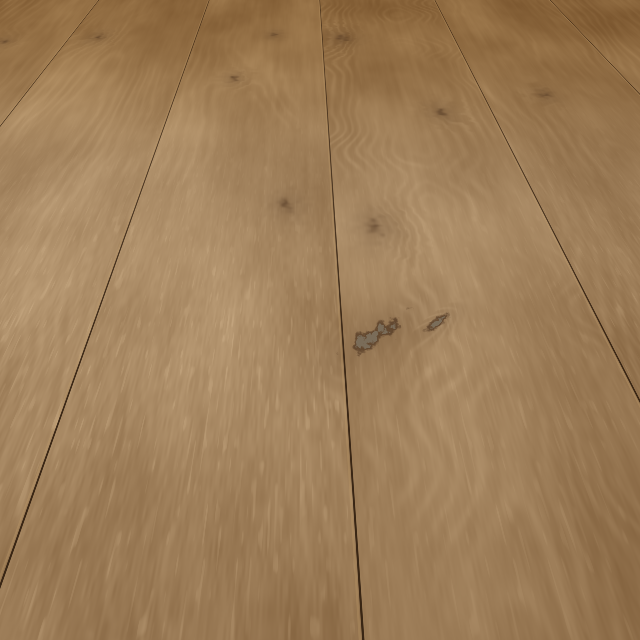
This texture is drawn by a Shadertoy shader. Its source:

```glsl
const vec3 DARK_OAK = vec3(0.49, 0.36, 0.22);
const vec3 LIGHT_OAK = vec3(0.74, 0.62, 0.47);
const vec3 KNOT_BROWN = vec3(0.31, 0.21, 0.13);
const vec3 FILLER_GREY = vec3(0.50, 0.46, 0.39);
const vec3 SEAM_DARK = vec3(0.18, 0.11, 0.05);
const vec3 BEVEL_LIGHT = vec3(0.76, 0.62, 0.42);

const vec2 VANISHING = vec2(0.472, 1.406);
const vec2 PLANK_SLOPES = vec2(0.425, 0.443);   // plank width per depth, left and right
const float SEAM_SHIFT = 0.068;
const float LENGTH_SCALE = 3.4;
const float KNOT_SPACING = 1.7;

float hash(vec2 p) {
    vec3 q = fract(p.xyx * 0.1031);
    q += dot(q, q.yzx + 33.33);
    return fract((q.x + q.y) * q.z);
}

float noise(vec2 p) {
    vec2 cell = floor(p), f = fract(p);
    f = f * f * (3.0 - 2.0 * f);
    float low = mix(hash(cell), hash(cell + vec2(1, 0)), f.x);
    float high = mix(hash(cell + vec2(0, 1)), hash(cell + vec2(1, 1)), f.x);
    return mix(low, high, f.y);
}

float fbm(vec2 p) {
    float sum = 0.0, gain = 0.5;
    for (int i = 0; i < 4; i++) {
        sum += gain * noise(p);
        p = p * 2.03 + 17.3;
        gain *= 0.5;
    }
    return sum / 0.9375;
}

// Scattered knots: x = ring bulge, y = soft halo, z = dark core
vec3 knots(vec2 pos, float plank) {
    vec3 sum = vec3(0);
    float cell = floor(pos.y / KNOT_SPACING);
    for (int j = -1; j <= 1; j++) {
        vec2 id = vec2(plank + 40.0, cell + float(j));
        vec2 jitter = vec2(hash(id + 3.1), hash(id + 8.7));
        vec2 centre = vec2(0.15 + 0.7 * jitter.x, (id.y + 0.15 + 0.7 * jitter.y) * KNOT_SPACING);
        float size = mix(0.025, 0.05, hash(id + 5.3));
        vec2 q = (pos - centre) * vec2(1.0, 0.6) / size;
        q += 1.2 * (vec2(noise(pos * 28.0), noise(pos * 28.0 + 9.0)) - 0.5);
        float r2 = dot(q, q);
        float present = step(0.25, hash(id + 12.9));
        sum += present * vec3(exp(-r2 * 0.06), exp(-r2 * 0.12), exp(-r2 * 1.5));
    }
    return sum;
}

// Split, filled knots in a short chain: x = halo, y = bark, z = filler
vec3 fissures(vec2 pos, vec2 start, vec2 stride) {
    vec3 sum = vec3(0);
    for (int i = 0; i < 2; i++) {
        vec2 q = pos - start - stride * float(i);
        q.y -= 0.8 * q.x;
        float size = 1.0 - 0.5 * float(i);
        float r = length(q / (vec2(0.12, 0.07) * size));
        float edge = r + 1.9 * (fbm(pos * vec2(34.0, 24.0)) - 0.5);
        sum = max(sum, vec3(exp(-r * r * 0.2),
                            1.0 - smoothstep(0.45, 0.95, edge),
                            1.0 - smoothstep(0.2, 0.4, edge)));
    }
    return sum;
}

// Growth rings: nested arches along the plank, bent by slow and quick waves
float growthRings(vec2 pos, float seed, float figure, float bulge) {
    float slow = fbm(vec2(pos.x * 1.2 + seed, pos.y * 0.45)) - 0.5;
    float quick = noise(vec2(pos.x * 2.2 + seed, pos.y * 3.4)) - 0.5;
    float side = pos.x - 0.45 - 0.4 * (noise(vec2(seed, pos.y * 0.6)) - 0.5);
    float field = 15.0 * sqrt(side * side + 0.01) + 6.0 * slow + 2.4 * figure * quick
                + 0.7 * pos.y + 2.2 * bulge;
    float wave = 0.5 + 0.5 * sin(6.2832 * field);
    return wave * wave - 0.375;
}

// Broad light over the floor
float lighting(vec2 uv) {
    vec2 q = (uv - vec2(0.02, 0.60)) * vec2(2.2, 2.8);
    float leftGlow = exp(-dot(q, q));
    float middleGlow = exp(-8.0 * (uv.y - 0.57) * (uv.y - 0.57));
    float farShade = smoothstep(0.82, 1.03, uv.y);
    float rightShade = smoothstep(0.7, 1.0, uv.x);
    float nearLeft = (1.0 - smoothstep(0.1, 0.5, uv.y)) * (1.0 - smoothstep(0.4, 0.7, uv.x));
    return 0.37 + 0.23 * leftGlow + 0.17 * middleGlow - 0.25 * farShade - 0.08 * rightShade - 0.09 * nearLeft;
}

void mainImage(out vec4 fragColor, in vec2 fragCoord) {
    vec2 uv = fragCoord / iResolution.xy;

    // Floor position in plank widths
    float depth = VANISHING.y - uv.y;
    float slope = (uv.x - VANISHING.x) / depth - SEAM_SHIFT;
    float plankSlope = slope < 0.0 ? PLANK_SLOPES.x : PLANK_SLOPES.y;
    float across = slope / plankSlope;
    float plank = floor(across);
    vec2 pos = vec2(across - plank, LENGTH_SCALE / depth);
    float pixel = 1.0 / (iResolution.x * depth * plankSlope);
    float seed = plank * 13.7 + 70.0;
    float nearness = smoothstep(0.4, 1.1, depth);

    // Wood figure, strongest on the middle plank
    float figure = mix(1.0, 0.3, min(abs(plank), 1.0));
    vec3 knot = knots(pos, plank);
    vec3 split = fissures(vec2(across, pos.y), vec2(0.13, 3.66), vec2(0.235, 0.07));
    float rings = growthRings(pos, seed, figure, knot.x + 1.3 * split.x);
    float ringPatch = smoothstep(0.3, 0.7, fbm(pos * vec2(2.5, 0.9) + seed));
    float blotch = fbm(pos * vec2(2.5, 1.1) + seed * 1.7) - 0.5;
    float streak = fbm(vec2(pos.x * 30.0 + seed, pos.y * 1.8)) - 0.5;
    float fibre = noise(vec2(pos.x * 130.0 + seed, pos.y * 16.0)) - 0.5;
    float pore = smoothstep(0.74, 0.95, noise(vec2(pos.x * 105.0 + seed, pos.y * 11.0 + 31.0)));

    float tone = lighting(uv) + 0.10 * (hash(vec2(seed, 4.0)) - 0.5);
    tone += 0.60 * blotch + 0.17 * streak + rings * ringPatch * mix(0.07, 0.17, figure);
    tone += nearness * mix(1.0, 0.5, figure) * (0.21 * fibre + 0.22 * pore);
    vec3 color = mix(DARK_OAK, LIGHT_OAK, clamp(tone, -0.3, 1.2));
    color *= mix(vec3(1), vec3(1.0, 0.96, 0.86), smoothstep(0.7, 1.0, uv.y));

    // Knots and filler
    color = mix(color, KNOT_BROWN, clamp(0.20 * knot.y + 0.4 * knot.z + 0.14 * split.x, 0.0, 0.7));
    color = mix(color, KNOT_BROWN, 0.7 * split.y);
    color = mix(color, FILLER_GREY, 0.8 * split.z);

    // Seams with a pale bevel on their left, fainter far away
    float offset = across - round(across);
    float bevel = 1.0 - smoothstep(0.003 - 0.5 * pixel, 0.003 + 0.5 * pixel, abs(offset + 0.009));
    float seam = 1.0 - smoothstep(0.003 - 0.5 * pixel, 0.003 + 0.5 * pixel, abs(offset));
    color = mix(color, BEVEL_LIGHT, 0.3 * bevel);
    color = mix(color, SEAM_DARK, mix(0.6, 0.9, nearness) * seam);
    fragColor = vec4(color, 1.0);
}
```
